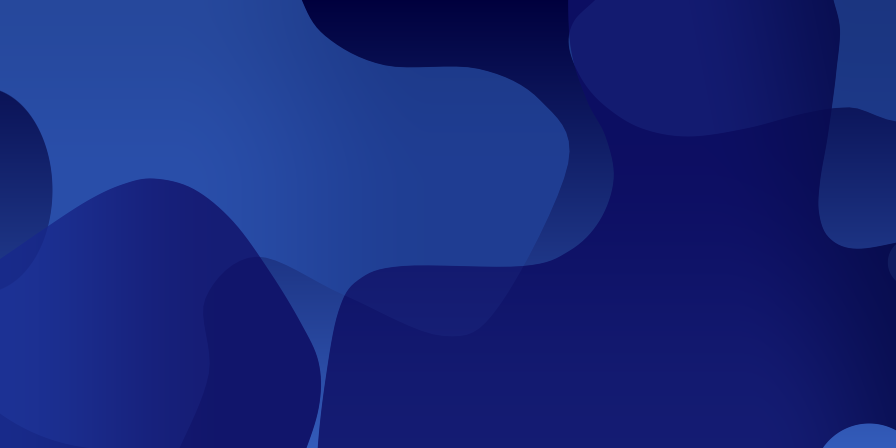
Write a Shadertoy shader that draws this background.

```glsl
// Overlapping translucent liquid blobs in deep blue over a vertical gradient.
// Each outline is an open Catmull-Rom spline with a signed distance; circles and
// rounded corners trim the blobs, and colour ramps shade every layer.

const vec2 CANVAS = vec2(768.0, 384.0);  // design units, y pointing down
const int KNOTS = 15;
const int STEPS = 8;

vec2 catmullRom(vec2 a, vec2 b, vec2 c, vec2 d, float t) {
    return b + 0.5 * t * (c - a + t * (2.0 * a - 5.0 * b + 4.0 * c - d
             + t * (3.0 * (b - c) + d - a)));
}

float segmentDistance(vec2 p, vec2 a, vec2 b) {
    vec2 ab = b - a;
    return length(p - a - ab * clamp(dot(p - a, ab) / dot(ab, ab), 0.0, 1.0));
}

// Negative where a ray toward +x crosses the spline an odd number of times.
float splineDistance(vec2 p, vec2 knots[KNOTS]) {
    float dist = 1e5, side = 1.0;
    vec2 a = knots[1];
    for (int i = 0; i < KNOTS - 3; i++) {
        for (int j = 1; j <= STEPS; j++) {
            vec2 b = catmullRom(knots[i], knots[i + 1], knots[i + 2], knots[i + 3],
                                float(j) / float(STEPS));
            dist = min(dist, segmentDistance(p, a, b));
            if ((a.y > p.y) != (b.y > p.y)) {
                float crossing = a.x + (b.x - a.x) * (p.y - a.y) / (b.y - a.y);
                if (crossing > p.x) side = -side;
            }
            a = b;
        }
    }
    return side * dist;
}

float circleDistance(vec2 p, vec2 center, float radius) {
    return length(p - center) - radius;
}

float ellipseDistance(vec2 p, vec2 center, vec2 radii) {
    return (length((p - center) / radii) - 1.0) * min(radii.x, radii.y);
}

float cover(float dist, float pixel) {
    return 1.0 - smoothstep(-0.6 * pixel, 0.6 * pixel, dist);
}

// Pale blob at the left, with a bite at the edge and a rounded lower corner.
float paleLeft(vec2 p) {
    float body = splineDistance(p, vec2[KNOTS](
        vec2(240, -60), vec2(257, -4), vec2(279, 31), vec2(330, 56), vec2(410, 59),
        vec2(463, 86), vec2(487, 140), vec2(428, 262), vec2(380, 288), vec2(295, 253),
        vec2(220, 220), vec2(176, 256), vec2(179, 320), vec2(152, 388), vec2(125, 440)));
    float bite = ellipseDistance(p, vec2(-15, 163), vec2(60, 88));
    float corner = length(max(vec2(95.0 - p.x, p.y - 222.0), 0.0)) - 163.0;
    return max(max(body, -bite), corner);
}

// Pale blob hanging from the upper right.
float paleRight(vec2 p) {
    return splineDistance(p, vec2[KNOTS](
        vec2(640, -100), vec2(545, -30), vec2(508, 2), vec2(491, 20), vec2(488, 42),
        vec2(500, 70), vec2(520, 92), vec2(550, 110), vec2(590, 117), vec2(640, 110),
        vec2(690, 97), vec2(728, 92), vec2(800, 94), vec2(900, -60), vec2(900, -200)));
}

// Dark hill at the lower left.
float darkHill(vec2 p) {
    return splineDistance(p, vec2[KNOTS](
        vec2(-160, 330), vec2(-80, 275), vec2(0, 222), vec2(35, 198), vec2(75, 172),
        vec2(105, 158), vec2(132, 153), vec2(166, 162), vec2(200, 190), vec2(232, 234),
        vec2(258, 277), vec2(273, 310), vec2(274, 345), vec2(262, 386), vec2(235, 450)));
}

// Large dark body: right of one spline, minus a notch and a round corner.
float darkBody(vec2 p) {
    float leftEdge = splineDistance(p, vec2[KNOTS](
        vec2(488, -90), vec2(487, -25), vec2(489, 40), vec2(503, 86), vec2(519, 117),
        vec2(526, 153), vec2(514, 189), vec2(488, 215), vec2(448, 228), vec2(345, 228),
        vec2(307, 240), vec2(290, 267), vec2(279, 325), vec2(272, 388), vec2(270, 460)));
    float notch = splineDistance(p, vec2[KNOTS](
        vec2(690, -120), vec2(708, -30), vec2(714, -2), vec2(720, 25), vec2(717, 60),
        vec2(714, 85), vec2(709, 120), vec2(703, 155), vec2(702, 182), vec2(710, 203),
        vec2(731, 213), vec2(768, 208), vec2(840, 190), vec2(900, -60), vec2(900, -200)));
    float corner = circleDistance(p, vec2(745, 411), 48.0);
    return max(-leftEdge, -min(notch, corner));
}

void mainImage(out vec4 fragColor, in vec2 fragCoord) {
    vec2 uv = fragCoord / iResolution.xy;
    vec2 p = vec2(uv.x, 1.0 - uv.y) * CANVAS;
    float pixel = CANVAS.y / iResolution.y;

    float left = cover(paleLeft(p), pixel);
    float right = cover(paleRight(p), pixel);
    float pale = max(left, right);

    // Backdrop and pale layers
    vec3 color = mix(vec3(0.20, 0.36, 0.73), vec3(0.0, 0.0, 0.24), uv.y);
    vec3 paleColor = mix(vec3(0.157, 0.298, 0.645), vec3(0.118, 0.234, 0.557),
                         smoothstep(150.0, 370.0, p.x));
    paleColor = mix(paleColor, vec3(0.11, 0.22, 0.53), smoothstep(500.0, 740.0, p.x));
    paleColor *= mix(0.95, 1.03, smoothstep(0.0, 160.0, p.y));
    color = mix(color, paleColor, pale);

    // Dark hill, lifted where a pale blob lies beneath
    vec3 hillColor = mix(vec3(0.094, 0.165, 0.54), vec3(0.068, 0.084, 0.42),
                         smoothstep(0.0, 190.0, p.x));
    hillColor += pale * vec3(0.016, 0.028, 0.04);
    color = mix(color, hillColor, cover(darkHill(p), pixel));

    // Dark body, fading toward the right edge
    vec3 bodyColor = mix(vec3(0.049, 0.055, 0.385), vec3(0.078, 0.108, 0.447),
                         smoothstep(120.0, 384.0, p.y));
    bodyColor += left * vec3(0.016, 0.028, 0.03) + right * vec3(0.025, 0.05, 0.055);
    float shade = smoothstep(575.0, 755.0, p.x - 0.2 * p.y);
    bodyColor = mix(bodyColor, vec3(0.025, 0.045, 0.29), 0.9 * shade);
    float spot = cover(circleDistance(p, vec2(782, 225), 21.0), pixel);
    bodyColor += spot * vec3(0.035, 0.06, 0.06);
    color = mix(color, bodyColor, cover(darkBody(p), pixel));

    fragColor = vec4(color, 1.0);
}
```
